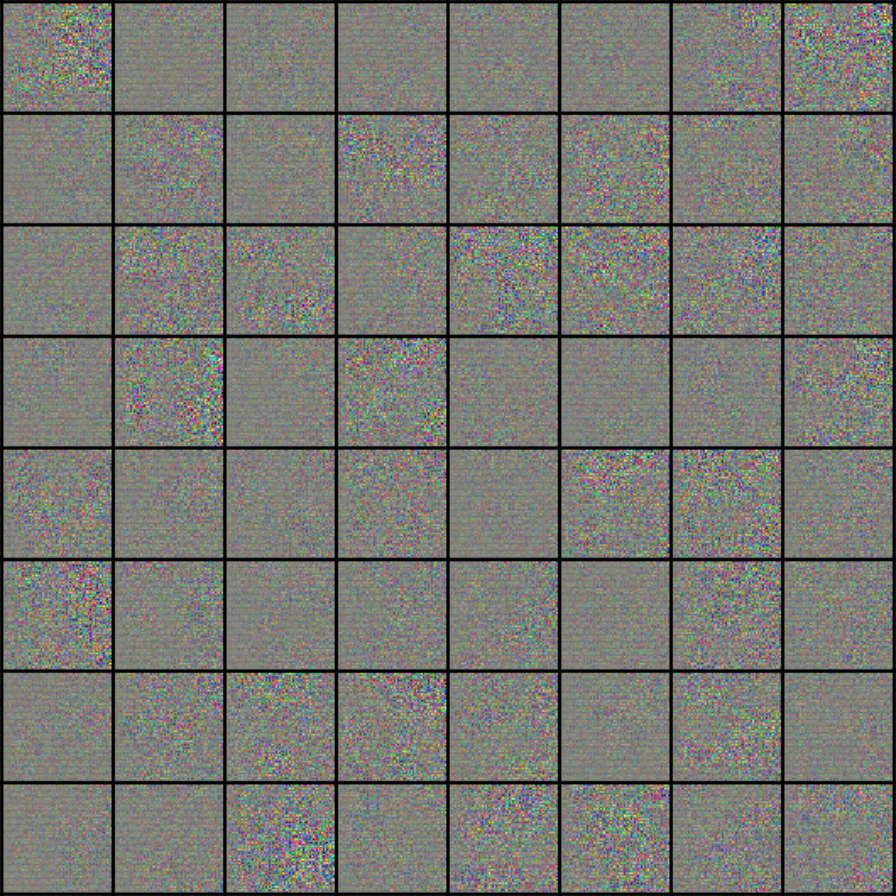
Give the GLSL for this pattern, as a WebGL 2 fragment shader.

```glsl
#version 300 es
precision highp float;
// Eight by eight grey tiles of fine coloured grain, divided by thin black lines.

uniform vec2 u_resolution;
out vec4 fragColor;

// Integer hash: three random values in 0..1 for a cell and a seed
vec3 hash3(vec2 cell, float seed) {
  uvec3 v = uvec3(ivec3(cell, seed)) * 1664525u + 1013904223u;
  v.x += v.y * v.z; v.y += v.z * v.x; v.z += v.x * v.y;
  v ^= v >> 16u;
  v.x += v.y * v.z; v.y += v.z * v.x; v.z += v.x * v.y;
  return vec3(v >> 8u) / 16777216.0;
}

// Smooth noise that differs from tile to tile
float patches(vec2 p, float seed) {
  vec2 c = floor(p), f = smoothstep(0.0, 1.0, fract(p));
  float low = mix(hash3(c, seed).x, hash3(c + vec2(1, 0), seed).x, f.x);
  float high = mix(hash3(c + vec2(0, 1), seed).x, hash3(c + 1.0, seed).x, f.x);
  return mix(low, high, f.y);
}

// Colour of one grain; each tile is 64 grains wide plus a line of 2
vec3 grainColour(vec2 grain, float contrast) {
  vec2 tile = floor(grain / 66.0);
  vec2 inner = mod(grain, 66.0) - 2.0;
  if (min(inner.x, inner.y) < 0.0) return vec3(0.0);
  vec2 q = (inner + 0.5) / 64.0;
  float seed = 20.0 + tile.x + 8.0 * tile.y;
  vec3 traits = hash3(tile, 7.0);

  // Strength varies per tile, in soft patches, and grows to the upper right
  float strength = mix(0.14, 0.38, pow(traits.x, 1.4));
  float patchiness = mix(0.5, 1.35, patches(q * 4.0 + traits.yz, seed));
  float lean = mix(0.8, 1.25, mix(q.x, q.y, traits.y * 0.7));
  float edgeFade = mix(0.6, 1.0, smoothstep(0.0, 0.14, q.x));
  float amount = strength * patchiness * lean * edgeFade;

  // Alternate rows and columns carry most of the grain
  vec2 odd = mod(inner, 2.0);
  amount *= 0.3 + 0.55 * odd.x + 0.65 * odd.y;
  vec3 noise = (hash3(grain, 3.0) - 0.5) * 2.0;
  noise -= 0.3 * dot(noise, vec3(0.333));
  noise *= amount * vec3(1.1, 0.95, 1.0);

  // Faint dotted stripes on every fourth row
  float stripe = step(mod(inner.y, 4.0), 0.5);
  vec3 dots = stripe * mix(0.4, 1.0, odd.x) * vec3(-0.07, -0.045, 0.03);
  vec3 weave = (odd.x - 0.5) * (odd.y - 0.5) * vec3(0.12, -0.06, -0.10);
  return vec3(0.517, 0.515, 0.475) + (noise + dots + weave) * contrast;
}

void main() {
  // The whole grid is 8 * 66 + 2 grains across
  vec2 p = gl_FragCoord.xy / u_resolution * 530.0 - 0.5;
  vec2 grainsPerPixel = 530.0 / u_resolution;
  float contrast = min(1.0, 1.2 / max(grainsPerPixel.x, grainsPerPixel.y));

  // Blend neighbouring grains softly
  vec2 g = floor(p);
  vec2 f = clamp((fract(p) - 0.5) / max(grainsPerPixel, 0.9) + 0.5, 0.0, 1.0);
  vec3 low = mix(grainColour(g, contrast), grainColour(g + vec2(1, 0), contrast), f.x);
  vec3 high = mix(grainColour(g + vec2(0, 1), contrast), grainColour(g + 1.0, contrast), f.x);
  fragColor = vec4(clamp(mix(low, high, f.y), 0.0, 1.0), 1.0);
}
```
